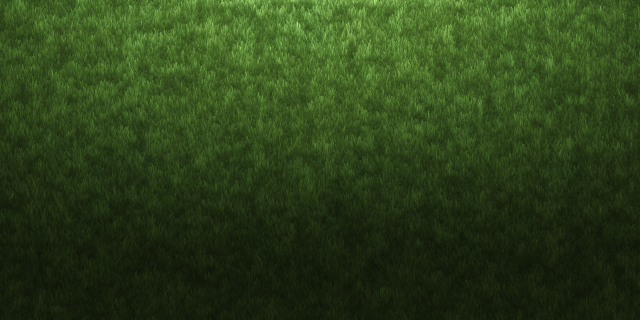
Give the GLSL for this texture, as a Shadertoy shader.

```glsl
// A dense lawn of short grass blades, lit from the top centre and fading to dark below.
// Blades sit on a jittered grid and are painted back to front, while
// value noise gathers them into tufts of varying height and brightness.

float hash(vec2 p) {
    return fract(sin(dot(p, vec2(127.1, 311.7))) * 43758.5453);
}

float noise(vec2 p) {
    vec2 i = floor(p), f = fract(p);
    f = f * f * (3.0 - 2.0 * f);
    return mix(mix(hash(i), hash(i + vec2(1, 0)), f.x),
               mix(hash(i + vec2(0, 1)), hash(i + vec2(1, 1)), f.x), f.y);
}

// Tuft density: broad clumps with smaller ones on top
float tufts(vec2 p) {
    return 0.5 * noise(p * vec2(32.0, 40.0)) + 0.5 * noise(p * vec2(72.0, 80.0) + 17.0);
}

// Relative brightness of the grass at p, from overlapping blades
float grass(vec2 p, float soft) {
    vec2 cell = vec2(0.0046, 0.007);
    vec2 home = floor(p / cell);
    float shade = 0.75;

    for (int row = 0; row >= -5; row--) {
        for (int col = -2; col <= 2; col++) {
            vec2 id = home + vec2(col, row);
            vec2 root = (id + vec2(hash(id), hash(id + 31.7))) * cell;
            float tuft = tufts(root);
            float tint = hash(id + 73.3);
            float len = mix(0.01, 0.026, hash(id + 11.9)) * (0.6 + 0.7 * tuft);
            float lean = (hash(id + 53.1) - 0.5) * 0.012;

            // Tapered, slightly bent blade; s runs from root to tip
            float s = (p.y - root.y) / len;
            float side = abs(p.x - root.x - lean * s * s) - 0.0024 * (1.0 - 0.7 * s);
            float cover = smoothstep(soft, -soft, side)
                        * smoothstep(0.0, 0.2, s) * (1.0 - smoothstep(0.8, 1.05, s));

            float blade = (0.75 + 0.42 * s) * (0.8 + 0.4 * tint) * (0.57 + 0.86 * tuft);
            blade += 0.35 * pow(tint, 14.0) * s;
            shade = mix(shade, blade, cover);
        }
    }
    return shade;
}

// Light pool falling from the top centre
float lightAt(vec2 p, float aspect) {
    float x = (p.x / aspect - 0.5) * 2.0;
    float fall = 0.43 * smoothstep(0.13, 1.06, p.y) * (1.0 - 0.5 * x * x);
    float rim = 0.14 * smoothstep(0.97, 1.0, p.y) * exp(-5.0 * x * x);
    return 0.118 + fall + rim;
}

void mainImage(out vec4 fragColor, in vec2 fragCoord) {
    vec2 p = fragCoord / iResolution.y;
    float aspect = iResolution.x / iResolution.y;
    float light = lightAt(p, aspect);
    float value = light * grass(p, 0.0027);

    // Green ramp that turns paler in the highlights
    vec3 green = mix(vec3(0.66, 1.0, 0.37), vec3(0.73, 1.0, 0.5), smoothstep(0.4, 0.75, value));
    vec3 color = green * value + vec3(0.008, 0.006, 0.005);

    // Slight hue drift between patches
    float drift = noise(p * 9.0) - 0.5;
    color *= 1.0 + drift * vec3(0.04, 0.01, -0.03);

    fragColor = vec4(clamp(color, 0.0, 1.0), 1.0);
}
```
